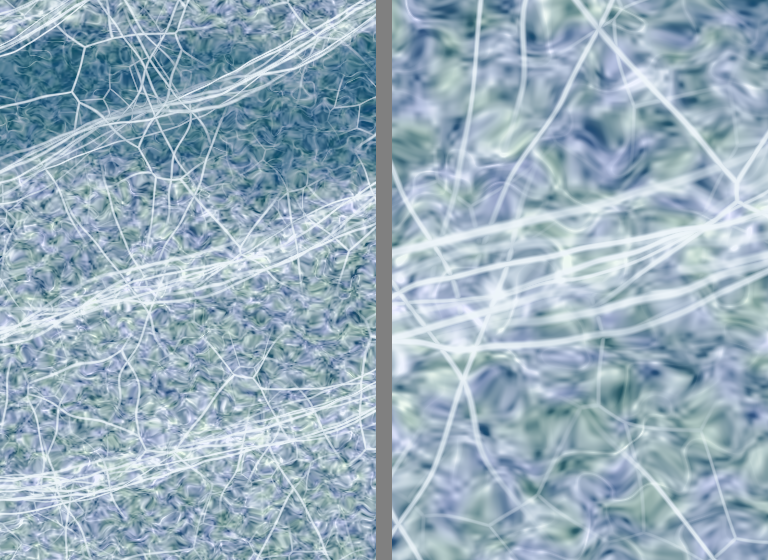
Left: the whole. Right: its middle third, enlarged.
This texture is drawn by a Shadertoy shader. Its source:

```glsl
// Pale mineral fibres spun across a mottled slate-blue ground.
// Noise makes the grain; looped curves make the slanting bundles and steep
// threads; warped Voronoi borders make the web that joins them.

#define GRAIN_SCALE 115.0
#define GRAIN_CONTRAST 0.92
#define GROUND_TONE 0.43
#define DARK_TONE 0.13
#define DARK_HEIGHT 0.815
#define BUNDLES 4
#define FIBRES 9
#define THREADS 22
#define FIBRE_WIDTH 0.0026
#define WEB_WIDTH 0.0021
#define WEB_SCALE 6.5

float hash(vec2 p) {
    vec3 q = fract(p.xyx * 0.1031);
    q += dot(q, q.yzx + 33.33);
    return fract((q.x + q.y) * q.z);
}

vec2 hash2(vec2 p) { return vec2(hash(p), hash(p + 71.7)); }

float noise(vec2 p) {
    vec2 i = floor(p), f = fract(p);
    f = f * f * (3.0 - 2.0 * f);
    return mix(mix(hash(i), hash(i + vec2(1, 0)), f.x),
               mix(hash(i + vec2(0, 1)), hash(i + vec2(1, 1)), f.x), f.y);
}

float cloud(vec2 p) {
    return 0.55 * noise(p) + 0.3 * noise(p * 2.1 + 17.0) + 0.15 * noise(p * 4.3 + 41.0);
}

// Thin bright crest where the noise crosses its middle value
float crest(vec2 p, float sharpness) {
    return max(0.0, 1.0 - abs(noise(p) - 0.5) * sharpness);
}

float stroke(float d, float width, float pixel) {
    return 1.0 - smoothstep(width * 0.25, width + 0.7 * pixel, d);
}

// Distance to the nearest Voronoi border, in cell units
float cellBorder(vec2 p) {
    vec2 cell = floor(p), f = fract(p), nearest = vec2(0.0);
    float best = 9.0, border = 9.0;
    for (int k = 0; k < 9; k++) {
        vec2 g = vec2(k % 3 - 1, k / 3 - 1);
        vec2 r = g + hash2(cell + g) - f;
        if (dot(r, r) < best) { best = dot(r, r); nearest = r; }
    }
    for (int k = 0; k < 25; k++) {
        vec2 g = vec2(k % 5 - 2, k / 5 - 2);
        vec2 r = g + hash2(cell + g) - f, gap = r - nearest;
        if (dot(gap, gap) > 0.0001)
            border = min(border, dot(0.5 * (r + nearest), normalize(gap)));
    }
    return border;
}

// Bundles rising to the right: x = crisp fibres, y = soft haze
vec2 bundles(vec2 p, float pixel) {
    vec2 light = vec2(0.0);
    for (int b = 0; b < BUNDLES; b++) {
        float n = float(b), slope = 0.42 - 0.105 * n;
        float middle = 0.955 - 0.275 * n + slope * p.x + 0.2 * p.x * p.x
                     + 0.025 * (noise(vec2(p.x * 5.0, n * 7.0)) - 0.5);
        float tilt = 1.0 / length(vec2(1.0, slope + 0.4 * p.x));
        float away = (p.y - middle) * tilt;
        light.y = max(light.y, exp(-abs(away) / 0.024));
        for (int k = 0; k < FIBRES; k++) {
            vec2 id = vec2(float(k) + 3.0, n + 11.0);
            float drift = (noise(vec2(p.x * 4.5 + 9.0 * hash(id), id.x * 5.0 + n * 31.0)) - 0.5) * 0.075
                        + (hash(id + 5.0) - 0.5) * 0.12 * (p.x - 0.67 * hash(id + 9.0))
                        + 0.004 * (noise(vec2(p.x * 38.0, id.x + n * 13.0)) - 0.5);
            float fade = 0.3 + 0.9 * noise(vec2(p.x * 8.0, id.x * 3.0 + n * 19.0));
            float width = FIBRE_WIDTH * (0.4 + 1.1 * hash(id + 2.0));
            light.x = max(light.x, min(fade, 1.0) * stroke(abs(away - drift * tilt), width, pixel));
        }
    }
    return light;
}

// Short steep threads, tapering at both ends
float threads(vec2 p, float pixel) {
    float light = 0.0;
    for (int k = 0; k < THREADS; k++) {
        vec2 id = vec2(float(k), 53.0), start = hash2(id) * vec2(0.7, 1.0);
        float lean = (hash(id + 3.0) - 0.55) * 1.3, rise = p.y - start.y;
        float bend = 0.022 * (noise(vec2(p.y * 18.0, id.x * 4.0)) - 0.5);
        float d = abs(p.x - start.x - lean * rise - bend) / length(vec2(1.0, lean));
        float reach = 0.07 + 0.13 * hash(id + 8.0);
        float taper = 1.0 - smoothstep(0.4 * reach, reach, abs(rise));
        light = max(light, taper * 0.85 * stroke(d, WEB_WIDTH, pixel));
    }
    return light;
}

vec3 palette(float t) {
    vec3 tones[7] = vec3[7](vec3(0.09, 0.29, 0.41), vec3(0.18, 0.34, 0.45), vec3(0.33, 0.47, 0.56),
        vec3(0.47, 0.58, 0.65), vec3(0.60, 0.68, 0.74), vec3(0.72, 0.79, 0.84), vec3(0.93, 0.96, 0.98));
    float stops[7] = float[7](0.0, 0.08, 0.19, 0.33, 0.51, 0.71, 0.96);
    vec3 colour = tones[0];
    for (int k = 1; k < 7; k++)
        colour = mix(colour, tones[k], clamp((t - stops[k - 1]) / (stops[k] - stops[k - 1]), 0.0, 1.0));
    return colour;
}

void mainImage(out vec4 fragColor, in vec2 fragCoord) {
    vec2 p = fragCoord / iResolution.y;
    float pixel = 1.0 / iResolution.y;

    // Ground: mottled grain, calmer inside the dark band
    vec2 warp = vec2(noise(p * 45.0), noise(p * 45.0 + 30.0)) - 0.5;
    vec2 q = (p + warp * 0.016) * GRAIN_SCALE * vec2(0.85, 1.15);
    float grain = 0.6 * (noise(q) - 0.5) + 0.45 * (noise(q * 2.1 + 8.0) - 0.5);
    float hairs = crest(q * 0.5 + 60.0, 9.0) * noise(p * 30.0);
    float band = abs(p.y - DARK_HEIGHT + 0.12 * (cloud(p * 6.0) - 0.5));
    float dark = (1.0 - smoothstep(0.07, 0.17, band)) * (0.7 + 0.5 * noise(p * 9.0 + 4.0));
    dark = clamp(dark, 0.0, 1.0);
    float ground = GROUND_TONE + 0.2 * (cloud(p * 8.0 + 20.0) - 0.5) + 0.09 * (0.4 - p.y);
    float tone = mix(ground, DARK_TONE, dark) + grain * GRAIN_CONTRAST * mix(1.0, 0.38, dark)
               + hairs * mix(0.3, 0.34, dark);

    // Fibres: coarse and fine web, threads, bundles
    vec2 bent = p + 0.022 * (vec2(noise(p * 16.0), noise(p * 16.0 + 50.0)) - 0.5);
    float coarse = stroke(cellBorder(bent * WEB_SCALE) / WEB_SCALE, WEB_WIDTH, pixel);
    float fineScale = WEB_SCALE * 2.6;
    float fine = stroke(cellBorder(bent * fineScale + 13.0) / fineScale, WEB_WIDTH * 0.6, pixel);
    coarse *= smoothstep(0.2, 0.6, noise(p * 7.0 + 90.0));
    fine *= 0.6 * smoothstep(0.35, 0.75, noise(p * 11.0 + 70.0));
    vec2 bundle = bundles(p, pixel);
    float fibre = max(max(coarse * 0.9, fine), max(threads(p, pixel), bundle.x));
    tone += bundle.y * 0.24 * (0.5 + noise(p * vec2(40.0, 90.0)));
    tone = mix(tone, 0.97, fibre * (0.82 + 0.18 * noise(q)));

    // Colour: indigo and grey-green drift in the middle tones
    float tint = (noise(q * 0.6 + 25.0) - 0.5) * (1.0 - fibre) * (1.0 - 0.6 * dark);
    vec3 colour = palette(tone) + tint * vec3(0.0, -0.05, 0.11);
    colour += dark * (1.0 - smoothstep(0.1, 0.5, tone)) * vec3(-0.04, 0.01, 0.01);
    fragColor = vec4(clamp(colour, 0.0, 1.0), 1.0);
}
```
